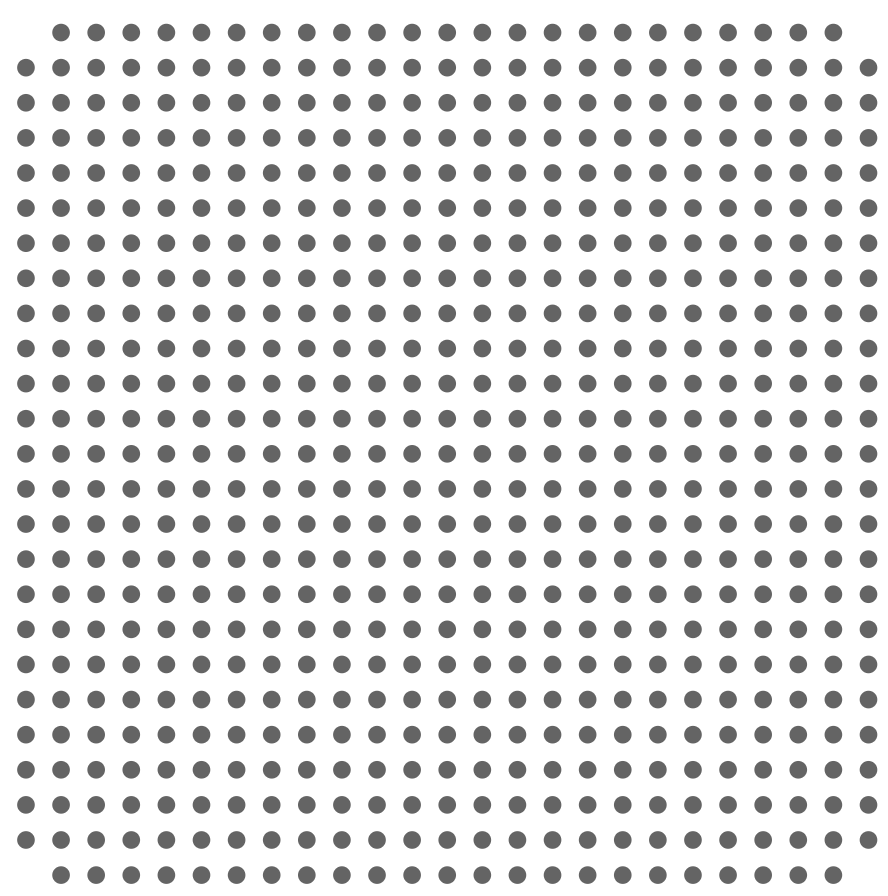
Give the GLSL for this pattern, as a Shadertoy shader.

```glsl
// A square grid of 25 by 25 flat grey dots on white, with the four corner dots left out.
// Each pixel finds its nearest grid cell, then measures the distance to that cell's dot.
// All lengths are fractions of the canvas height.

const float DOTS_PER_SIDE = 25.0;
const float PITCH = 0.03918;
const float DOT_RADIUS = 0.00983;
const vec2 GRID_CENTER = vec2(0.0036, -0.0065);
const vec3 PAPER = vec3(1.0);
const vec3 DOT_GREY = vec3(0.394);

// Signed distance to a circle at the origin
float circleDistance(vec2 p, float radius) {
    return length(p) - radius;
}

// Antialiased fill of a signed distance, one pixel wide
float fillCoverage(float distanceToEdge, float pixel) {
    return clamp(0.5 - distanceToEdge / pixel, 0.0, 1.0);
}

// 1 for cells of the grid that hold a dot, 0 outside it and at its corners
float hasDot(vec2 cell, float lastIndex) {
    vec2 a = abs(cell);
    float inside = step(max(a.x, a.y), lastIndex + 0.5);
    float corner = step(lastIndex - 0.5, min(a.x, a.y));
    return inside * (1.0 - corner);
}

void mainImage(out vec4 fragColor, in vec2 fragCoord) {
    float pixel = 1.0 / iResolution.y;
    vec2 p = (fragCoord - 0.5 * iResolution.xy) * pixel - GRID_CENTER;

    // Nearest cell, counted from the middle dot
    vec2 cell = floor(p / PITCH + 0.5);
    vec2 local = p - cell * PITCH;

    float dotMask = fillCoverage(circleDistance(local, DOT_RADIUS), pixel);
    dotMask *= hasDot(cell, 0.5 * (DOTS_PER_SIDE - 1.0));

    fragColor = vec4(mix(PAPER, DOT_GREY, dotMask), 1.0);
}
```
